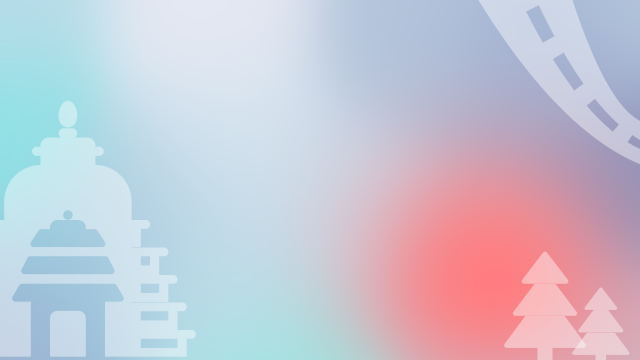
Give the GLSL for this background, as a Shadertoy shader.

```glsl
// Soft pastel mesh gradient with a red glow, a pale domed temple, a curving road and two pines.

// Layout grid: 432 units tall, y measured down from the top edge
const float GRID = 432.0;
const float SPREAD = 105.0;        // softness of the gradient lights
const float VEIL = 0.43;           // opacity of the pale silhouettes
const float GLOW_RADIUS = 150.0;
const vec2 GLOW_CENTRE = vec2(590.0, 338.0);
const float TEMPLE_X = 81.5;
const float STEP_HEIGHT = 33.0;
const float DASH_DUTY = 0.66;

const vec3 ICE = vec3(0.72, 0.86, 0.91);
const vec3 CYAN = vec3(0.55, 0.89, 0.90);
const vec3 AQUA = vec3(0.62, 0.90, 0.89);
const vec3 PEARL = vec3(0.90, 0.91, 0.95);
const vec3 MIST = vec3(0.84, 0.90, 0.94);
const vec3 SKY = vec3(0.70, 0.81, 0.88);
const vec3 LAKE = vec3(0.60, 0.77, 0.86);
const vec3 STEEL = vec3(0.70, 0.77, 0.86);
const vec3 SLATE = vec3(0.62, 0.69, 0.82);
const vec3 INDIGO = vec3(0.54, 0.58, 0.74);
const vec3 MAUVE = vec3(0.82, 0.71, 0.77);
const vec3 RED = vec3(1.0, 0.49, 0.50);

// Colour in rgb, weight in a; summed lights are normalised afterwards
vec4 light(vec2 p, float x, float y, vec3 colour) {
    vec2 d = (p - vec2(x, y)) / SPREAD;
    return vec4(colour, 1.0) * exp(-dot(d, d));
}

vec3 background(vec2 p) {
    vec4 sum = vec4(SKY, 1.0) * 1e-4;
    sum += light(p, 0.0, 0.0, ICE) + light(p, 0.0, 165.0, CYAN);
    sum += light(p, 250.0, 20.0, PEARL) + light(p, 270.0, 170.0, MIST);
    sum += light(p, 170.0, 255.0, SKY) + light(p, 90.0, 335.0, LAKE);
    sum += light(p, 0.0, 432.0, SLATE) + light(p, 340.0, 445.0, AQUA);
    sum += light(p, 260.0, 330.0, mix(ICE, MIST, 0.3));
    sum += light(p, 400.0, 250.0, mix(MIST, STEEL, 0.35));
    sum += light(p, 500.0, 50.0, STEEL) + light(p, 640.0, 90.0, SLATE);
    sum += light(p, 768.0, 0.0, STEEL) + light(p, 768.0, 215.0, INDIGO);
    sum += light(p, 590.0, 330.0, MAUVE) + light(p, 768.0, 432.0, MAUVE);
    vec2 d = (p - GLOW_CENTRE) / GLOW_RADIUS;
    d.y *= d.y > 0.0 ? 1.25 : 1.0;
    return mix(sum.rgb / sum.a, RED, exp(-dot(d, d)));
}

// Rounded box between two corners
float box(vec2 p, vec2 lo, vec2 hi, float r) {
    vec2 q = abs(p - 0.5 * (lo + hi)) - 0.5 * (hi - lo) + r;
    return length(max(q, 0.0)) + min(max(q.x, q.y), 0.0) - r;
}

// Rounded symmetric trapezoid: x centred, y from top to bottom
float trapezoid(vec2 p, float top, float bottom, float wTop, float wBottom, float r) {
    float h = 0.5 * (bottom - top) - r;
    wTop = max(wTop - r, 0.0);
    wBottom -= r;
    p = vec2(abs(p.x), p.y - 0.5 * (top + bottom));
    vec2 corner = vec2(wBottom, h), side = vec2(wBottom - wTop, 2.0 * h);
    vec2 a = vec2(p.x - min(p.x, p.y < 0.0 ? wTop : wBottom), abs(p.y) - h);
    vec2 b = p - corner + side * clamp(dot(corner - p, side) / dot(side, side), 0.0, 1.0);
    float s = (b.x < 0.0 && a.y < 0.0) ? -1.0 : 1.0;
    return s * sqrt(min(dot(a, a), dot(b, b))) - r;
}

float temple(vec2 p) {
    vec2 c = vec2(p.x - TEMPLE_X, p.y);
    vec2 m = vec2(abs(c.x), c.y);
    // Finial, cap and dome
    float flame = (length(vec2(c.x * (c.y < 141.0 ? 1.75 : 1.15), c.y - 141.0)
        * vec2(1.0, c.y < 141.0 ? 1.0 : 1.05)) - (c.y < 141.0 ? 20.0 : 12.5)) * 0.6;
    float d = min(flame, box(m, vec2(-11.0, 154.0), vec2(11.0, 166.0), 5.5));
    d = min(d, box(m, vec2(-33.0, 165.0), vec2(33.0, 215.0), 10.0));
    d = min(d, box(m, vec2(-43.0, 176.0), vec2(43.0, 187.0), 5.5));
    d = min(d, box(m, vec2(-76.5, 198.0), vec2(76.5, 500.0), 44.0));
    d = min(d, box(p, vec2(-50.0, 264.0), vec2(20.0, 500.0), 0.0));
    // Stepped side with slots
    for (int i = 0; i < 5; i++) {
        float y = 264.0 + STEP_HEIGHT * float(i);
        float wall = i == 0 ? 169.0 : 180.0 + 11.0 * float(i);
        d = min(d, box(p, vec2(140.0, y), vec2(wall + 11.0, y + 10.5), 5.0));
        d = min(d, box(p, vec2(140.0, y + 5.0), vec2(wall, y + STEP_HEIGHT), 0.0));
        if (i > 0) d = max(d, -box(p, vec2(169.0, y + 10.5), vec2(wall - 11.0, y + 21.5), 0.0));
    }
    // Pagoda gate cut out of the wall
    float gate = min(length(c - vec2(0.0, 258.0)) - 5.7,
        box(m, vec2(-21.5, 264.0), vec2(21.5, 285.0), 9.0));
    gate = min(gate, trapezoid(c, 275.0, 296.5, 36.0, 45.0, 4.0));
    gate = min(gate, trapezoid(c, 307.5, 329.0, 49.0, 56.0, 4.0));
    gate = min(gate, trapezoid(c, 340.5, 362.0, 59.0, 67.0, 4.0));
    float hall = box(m, vec2(-44.5, 355.0), vec2(44.5, 500.0), 0.0);
    gate = min(gate, max(hall, -box(m, vec2(-21.5, 373.0), vec2(21.5, 500.0), 9.0)));
    return max(max(d, -gate), p.y - 428.0);
}

// Signed distance below the parabola y = y0 + a t + b t^2; slope returned in s
float below(vec2 p, vec2 start, float a, float b, out float s) {
    float t = p.x - start.x;
    s = a + 2.0 * b * t;
    return (p.y - start.y - t * (a + b * t)) / sqrt(1.0 + s * s);
}

float road(vec2 p) {
    float s;
    float d = below(p, vec2(574.0, 0.0), 1.617, -0.0031, s);
    d = max(d, -below(p, vec2(687.0, 0.0), 3.055, -0.0156, s));
    // Dashes lengthen and narrow along the centre line
    float off = below(p, vec2(639.0, 10.0), 2.015, -0.0058, s);
    float t = p.x - 639.0 + off * s / sqrt(1.0 + s * s);
    float root = sqrt(max(729.0 + 16.0 * t, 1.0));
    float along = abs(fract((root - 27.0) / 8.0 - 0.5 * DASH_DUTY + 0.5) - 0.5) - 0.5 * DASH_DUTY;
    float dash = max(abs(off) - mix(8.5, 5.0, t / 120.0), along * root * sqrt(1.0 + s * s));
    return max(d, -dash);
}

float pine(vec2 p, vec2 apex, float size) {
    p = (p - apex) / size;
    float d = box(p, vec2(-9.0, 100.0), vec2(9.0, 250.0), 0.0);
    for (int i = 0; i < 3; i++) {
        float k = float(i);
        d = min(d, trapezoid(p, 38.5 * k, 38.5 * (k + 1.0), 3.0 + 11.0 * k, 28.0 + 10.5 * k, 3.0));
    }
    return d * size;
}

void mainImage(out vec4 fragColor, in vec2 fragCoord) {
    float unit = GRID / iResolution.y;
    vec2 p = vec2(fragCoord.x, iResolution.y - fragCoord.y) * unit;
    vec4 shapes = vec4(temple(p), road(p), pine(p, vec2(654.0, 302.0), 1.0),
        pine(p, vec2(721.0, 345.0), 0.7));
    vec4 cover = VEIL * clamp(0.5 - shapes / unit, 0.0, 1.0);
    vec4 keep = 1.0 - cover;
    vec3 colour = mix(vec3(1.0), background(p), keep.x * keep.y * keep.z * keep.w);
    fragColor = vec4(colour, 1.0);
}
```
